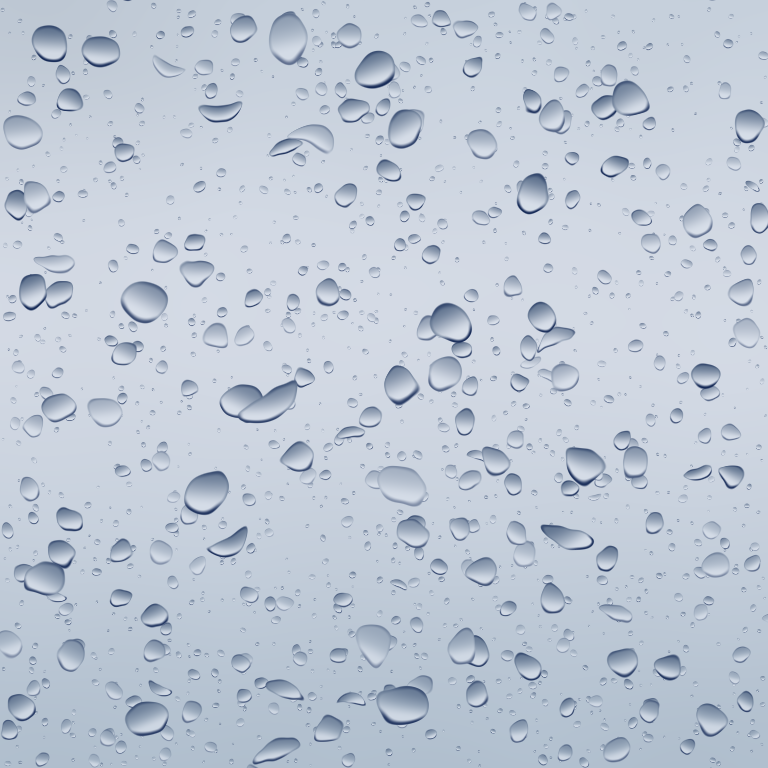
Write a WebGL 1 fragment shader that draws this texture.

```glsl
precision highp float;
uniform vec2 u_resolution;

// Pane and water colours
const vec3 SKY_TOP = vec3(0.775, 0.815, 0.862);
const vec3 SKY_MIDDLE = vec3(0.828, 0.853, 0.895);
const vec3 SKY_BOTTOM = vec3(0.680, 0.740, 0.800);
const vec3 GLOW = vec3(0.850, 0.878, 0.920);
const vec3 SHADE = vec3(0.335, 0.415, 0.530);
const vec3 INK = vec3(0.070, 0.150, 0.330);

// Drop layers: cells across, chance per cell, smallest and largest radius
const vec4 MIST = vec4(58.0, 0.32, 0.0011, 0.0036);
const vec4 SMALL = vec4(30.0, 0.43, 0.0038, 0.0090);
const vec4 MEDIUM = vec4(17.0, 0.56, 0.0095, 0.0170);
const vec4 LARGE = vec4(9.0, 0.62, 0.0165, 0.0275);

const float MIDDLE_HEIGHT = 0.60;
const float TOP_THINNING = 0.45;
const float WORM_SHARE = 0.13;
const float WOBBLE = 0.32;
const float WOBBLE_SCALE = 0.85;
const float TAPER = 0.62;
const float MOTTLE = 0.012;

vec3 hash3(vec2 p) {
  vec3 q = fract(p.xyx * vec3(0.1031, 0.1030, 0.0973));
  q += dot(q, q.yxz + 33.33);
  return fract((q.xxy + q.yzz) * q.zyx);
}

float gradientNoise(vec2 p) {
  vec2 i = floor(p);
  vec2 f = p - i;
  vec2 u = f * f * f * (f * (f * 6.0 - 15.0) + 10.0);
  vec2 e = vec2(1.0, 0.0);
  float a = dot(hash3(i).xy * 2.0 - 1.0, f);
  float b = dot(hash3(i + e.xy).xy * 2.0 - 1.0, f - e.xy);
  float c = dot(hash3(i + e.yx).xy * 2.0 - 1.0, f - e.yx);
  float d = dot(hash3(i + e.xx).xy * 2.0 - 1.0, f - e.xx);
  return mix(mix(a, b, u.x), mix(c, d, u.x), u.y);
}

mat2 rotation(float angle) {
  float c = cos(angle);
  float s = sin(angle);
  return mat2(c, -s, s, c);
}

vec3 paneColor(vec2 uv) {
  float up = smoothstep(MIDDLE_HEIGHT, 1.05, uv.y);
  float down = smoothstep(MIDDLE_HEIGHT, -0.12, uv.y);
  vec3 color = mix(mix(SKY_MIDDLE, SKY_TOP, up), SKY_BOTTOM, down);
  color -= 0.035 * up * smoothstep(0.5, 0.0, uv.x);
  return color + MOTTLE * gradientNoise(uv * 5.0);
}

// Refracted light: dark crown, bright belly, inky lower rim
vec3 waterColor(vec3 pane, float height, float depth, float contrast) {
  vec3 color = mix(pane, GLOW, 0.7 * smoothstep(0.2, -0.6, height));
  color = mix(color, SHADE, 0.95 * contrast * smoothstep(-0.6, 0.95, height));
  float edge = 1.0 - smoothstep(0.0, 0.18, depth);
  color = mix(color, SHADE, 0.6 * contrast * edge);
  float rim = 1.0 - smoothstep(0.05, 0.27, depth);
  float low = smoothstep(0.25, 0.8, -height);
  float crown = 0.55 * smoothstep(0.5, 1.0, height);
  return mix(color, INK, contrast * rim * max(low, crown));
}

vec3 addDrop(vec3 color, vec3 pane, vec2 offset, vec2 seed, float radius) {
  vec3 form = hash3(seed + 17.3);
  vec3 bias = hash3(seed + 41.9);
  vec3 light = hash3(seed + 73.1);
  float body = smoothstep(0.003, 0.015, radius);

  // Most drops are rounded, a few are long and bent
  bool worm = form.x < WORM_SHARE * body;
  vec2 axes = worm ? vec2(1.7, 0.68) : vec2(1.0 + 0.3 * form.y, 0.92);
  float angle = worm ? (form.z - 0.5) * 1.2 : form.z * 6.2832;
  mat2 turn = rotation(angle);
  vec2 p = turn * offset / radius;
  if (dot(p, p) > 7.0) return color;
  if (worm) p.y += (bias.x - 0.5) * 0.5 * (p.x * p.x - 1.0);

  vec2 q = p / axes;
  float taper = TAPER * body * (bias.y - 0.3);
  q.y /= 1.0 + taper * clamp(q.x, -1.3, 1.3);
  float reach = length(q);
  float wobble = WOBBLE * mix(0.4, 1.0, body);
  float bump = wobble * gradientNoise(p * WOBBLE_SCALE + seed * 3.7);
  float slope = max(length(q / axes), 0.001);
  float dist = (reach + bump - 1.0) * max(reach, 0.05) / slope;

  vec2 up = turn * vec2(sin(light.x - 0.5), cos(light.x - 0.5));
  float height = dot(q * axes, up) / length(axes * up);
  float contrast = mix(0.33, 1.0, light.y) * mix(0.75, 1.0, body);
  float soft = 0.7 / min(u_resolution.x, u_resolution.y) + 0.0002;
  float cover = smoothstep(soft, -soft, dist * radius);
  return mix(color, waterColor(pane, height, -dist, contrast), cover);
}

vec3 addLayer(vec3 color, vec3 pane, vec2 uv, vec4 layer) {
  vec2 home = floor(uv * layer.x);
  for (int y = -1; y <= 1; y++) {
    for (int x = -1; x <= 1; x++) {
      vec2 cell = home + vec2(float(x), float(y));
      vec2 seed = cell + layer.x * 7.0;
      vec3 place = hash3(seed);
      float size = pow(hash3(seed + 101.7).x, 1.5);
      vec2 center = (cell + 0.16 + 0.68 * place.xy) / layer.x;
      float chance = layer.y * (1.15 - TOP_THINNING * center.y);
      float radius = mix(layer.z, layer.w, size);
      if (place.z < chance) color = addDrop(color, pane, uv - center, seed, radius);
    }
  }
  return color;
}

void main() {
  vec2 uv = gl_FragCoord.xy / min(u_resolution.x, u_resolution.y);
  vec3 pane = paneColor(gl_FragCoord.xy / u_resolution);
  vec3 color = addLayer(pane, pane, uv, MIST);
  color = addLayer(color, pane, uv, SMALL);
  color = addLayer(color, pane, uv, MEDIUM);
  color = addLayer(color, pane, uv, LARGE);
  gl_FragColor = vec4(color, 1.0);
}
```
